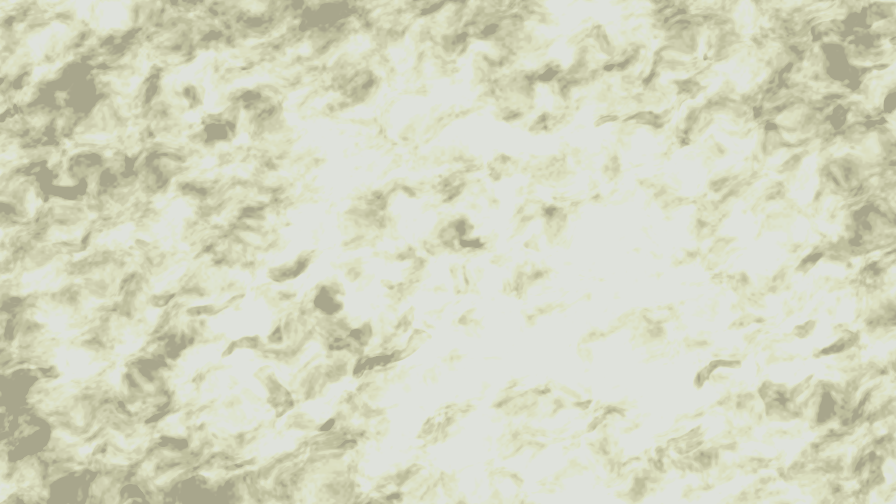
Give the GLSL for this texture, as a Shadertoy shader.

```glsl
float hash(vec2 p) {
    return fract(sin(dot(p, vec2(127.1, 311.7))) * 43758.5453);
}

float noise(vec2 p) {
    vec2 cell = floor(p), f = fract(p);
    f = f * f * (3.0 - 2.0 * f);
    return mix(mix(hash(cell), hash(cell + vec2(1, 0)), f.x),
               mix(hash(cell + vec2(0, 1)), hash(cell + vec2(1, 1)), f.x), f.y);
}

// Octaves are turned against each other to hide the lattice
float mottle(vec2 p) {
    float sum = 0.0, weight = 0.4;
    for (int i = 0; i < 4; i++) {
        sum += weight * noise(p);
        p = mat2(0.8, 0.6, -0.6, 0.8) * p * 2.05 + 17.3;
        weight -= 0.1;
    }
    return sum;
}

float patchAt(vec2 uv, vec2 center, vec2 size) {
    vec2 d = (uv - center) / size;
    return exp(-dot(d, d));
}

// Broad shading: a pale middle with murky sides
float haze(vec2 uv) {
    float r = length((uv - vec2(0.62, 0.35)) * vec2(1.7, 1.0));
    float h = mix(-1.3, 0.8, smoothstep(0.1, 0.85, r));
    h += 0.8 * patchAt(uv, vec2(0.9, 0.88), vec2(0.13, 0.25));
    h += 0.6 * patchAt(uv, vec2(0.08, 0.1), vec2(0.2, 0.25));
    h += 0.35 * patchAt(uv, vec2(0.3, 0.92), vec2(0.25, 0.12));
    h -= 0.8 * patchAt(uv, vec2(0.23, 0.42), vec2(0.1, 0.16));
    return h;
}

vec3 stainColor(float z) {
    vec3 c = vec3(0.875, 0.885, 0.862);
    c = mix(c, vec3(0.87, 0.89, 0.81), smoothstep(-1.0, -0.4, z));
    c = mix(c, vec3(0.86, 0.87, 0.75), smoothstep(-0.4, 0.3, z));
    c = mix(c, vec3(0.81, 0.81, 0.69), smoothstep(0.3, 1.0, z));
    c = mix(c, vec3(0.75, 0.75, 0.62), smoothstep(1.0, 1.8, z));
    return mix(c, vec3(0.66, 0.65, 0.55), smoothstep(1.8, 2.7, z));
}

void mainImage(out vec4 fragColor, in vec2 fragCoord) {
    vec2 uv = fragCoord / iResolution.xy;
    vec2 p = fragCoord / iResolution.y;

    // Ragged warp, then a lean up to the right
    vec2 warp = vec2(noise(p * 19.0), noise(p * 19.0 + 41.0)) - 0.5;
    vec2 q = mat2(0.9, -0.43, 0.43, 0.9) * (p + 0.035 * warp);

    float z = haze(uv) - 0.12;
    z += (mottle(q * vec2(16.0, 23.0)) - 0.5) / 0.13;
    z += 1.8 * (noise(p * 6.0 + 9.0) - 0.5);

    // Dark flecks, gathered in loose clusters
    float cluster = smoothstep(0.25, 0.65, noise(p * 5.0 + 63.0));
    float fleck = noise(q * vec2(17.0, 30.0) + 85.0) + 0.25 * (noise(q * 75.0) - 0.5);
    z += 1.9 * cluster * smoothstep(0.64, 0.82, fleck);

    // Thin fibres and fine grain
    z += 0.9 * (noise(q * vec2(14.0, 85.0) + 31.0) - 0.5);
    z += 0.8 * (noise(p * 140.0) - 0.5);

    fragColor = vec4(stainColor(z), 1.0);
}
```
